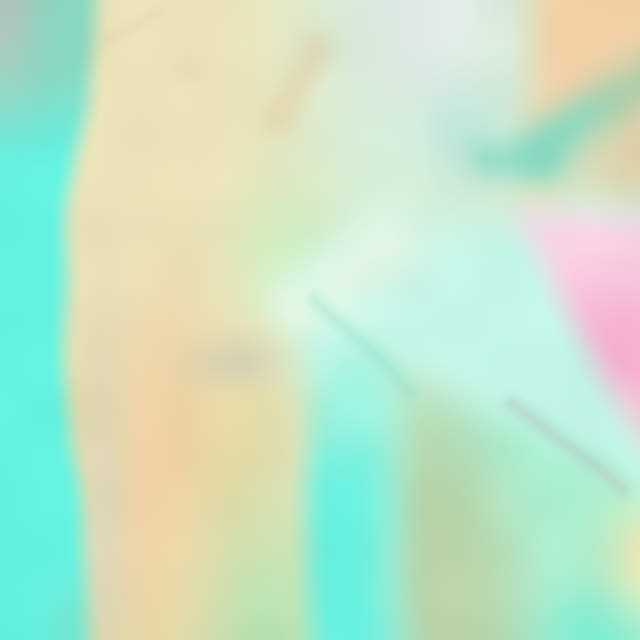
Give the GLSL for this background, as a Shadertoy shader.

```glsl
// Soft pastel abstract: aqua columns, cream and peach haze, a pale wing and a pink glow.
#define WARP 0.012
#define WARP_SCALE 9.0
#define MOTTLE 0.025
#define MOTTLE_SCALE 14.0
#define CREASE_WIDTH 0.013

const vec3 CREAM = vec3(0.92, 0.89, 0.72);
const vec3 PALE_MINT = vec3(0.82, 0.93, 0.83);
const vec3 MIST = vec3(0.88, 0.92, 0.90);
const vec3 PEACH = vec3(0.96, 0.82, 0.65);
const vec3 TAN = vec3(0.88, 0.81, 0.65);
const vec3 KHAKI = vec3(0.90, 0.86, 0.65);
const vec3 OLIVE = vec3(0.73, 0.83, 0.66);
const vec3 LEAF = vec3(0.70, 0.89, 0.70);
const vec3 MINT = vec3(0.67, 0.94, 0.82);
const vec3 AQUA = vec3(0.39, 0.95, 0.88);
const vec3 ICE = vec3(0.76, 0.96, 0.91);
const vec3 WHITE_GREEN = vec3(0.90, 0.97, 0.90);
const vec3 TEAL = vec3(0.53, 0.85, 0.76);
const vec3 GREY = vec3(0.69, 0.77, 0.73);
const vec3 PINK = vec3(0.97, 0.83, 0.90);
const vec3 ROSE = vec3(0.97, 0.69, 0.82);

float hash(vec2 p) {
    return fract(sin(dot(p, vec2(127.1, 311.7))) * 43758.5453);
}

float noise(vec2 p) {
    vec2 i = floor(p), f = fract(p);
    f = f * f * (3.0 - 2.0 * f);
    vec2 e = vec2(0.0, 1.0);
    return mix(mix(hash(i), hash(i + e.yx), f.x),
               mix(hash(i + e.xy), hash(i + e.yy), f.x), f.y);
}

float blob(vec2 p, vec2 centre, vec2 radius) {
    vec2 d = (p - centre) / radius;
    return exp(-dot(d, d));
}

float stroke(vec2 p, vec2 a, vec2 b, float width) {
    vec2 ab = b - a, ap = p - a;
    float d = length(ap - ab * clamp(dot(ap, ab) / dot(ab, ab), 0.0, 1.0)) / width;
    return exp(-d * d);
}

// Soft step: 0 below the edge, 1 above it
float rise(float x, float edge, float softness) {
    return smoothstep(edge - softness, edge + softness, x);
}

void paint(inout vec3 col, vec3 colour, float mask) {
    col = mix(col, colour, mask);
}

void mainImage(out vec4 fragColor, in vec2 fragCoord) {
    vec2 uv = fragCoord / iResolution.xy;
    vec2 q = uv * WARP_SCALE;
    vec2 p = uv + WARP * (vec2(noise(q), noise(q + 37.0)) - 0.5);

    // Cream to mint haze
    vec3 col = mix(CREAM, PALE_MINT, rise(p.x, 0.47, 0.14));
    paint(col, MIST, blob(p, vec2(0.67, 1.0), vec2(0.14, 0.22)));
    paint(col, vec3(0.74, 0.91, 0.87), 0.8 * blob(p, vec2(0.73, 0.79), vec2(0.07)));
    paint(col, vec3(0.79, 0.94, 0.75), 0.8 * blob(p, vec2(0.45, 0.60), vec2(0.09, 0.10)));

    // Warm smudges
    paint(col, TAN, 0.55 * stroke(p, vec2(0.43, 0.82), vec2(0.49, 0.92), 0.03));
    paint(col, TAN, 0.35 * blob(p, vec2(0.30, 0.89), vec2(0.04, 0.03)));
    paint(col, TAN, 0.35 * stroke(p, vec2(0.17, 0.94), vec2(0.24, 0.98), 0.012));

    // Peach corner crossed by a teal branch
    paint(col, PEACH, rise(p.x, 0.83, 0.05) * rise(p.y, 0.79, 0.06));
    paint(col, TAN, 0.9 * blob(p, vec2(1.0, 0.76), vec2(0.13, 0.08)));
    paint(col, CREAM, 0.6 * blob(p, vec2(0.84, 0.68), vec2(0.04)));
    vec3 branch = mix(TEAL, vec3(0.68, 0.80, 0.66), rise(p.x, 0.94, 0.07));
    paint(col, branch, 0.9 * stroke(p, vec2(0.85, 0.76), vec2(1.02, 0.89), 0.045));
    paint(col, TEAL, 0.7 * stroke(p, vec2(0.77, 0.755), vec2(0.85, 0.755), 0.035));

    // Lower left columns
    float low = 1.0 - rise(p.y, 0.43, 0.10);
    paint(col, KHAKI, low * (1.0 - rise(p.x, 0.45, 0.08)));
    paint(col, PEACH, 0.85 * blob(p, vec2(0.25, 0.26), vec2(0.09, 0.28)));
    paint(col, LEAF, 0.9 * blob(p, vec2(0.42, 0.0), vec2(0.11, 0.20)));
    paint(col, vec3(0.81, 0.80, 0.69), 0.75 * blob(p, vec2(0.37, 0.435), vec2(0.07, 0.04)));

    // Lower right slope
    vec3 slope = mix(OLIVE, MINT, rise(p.x + 0.3 * p.y, 0.84, 0.10));
    paint(slope, MINT, 0.35 * rise(p.y, 0.3, 0.15));
    paint(col, slope, low * rise(p.x, 0.62, 0.06));
    paint(col, vec3(0.47, 0.93, 0.83), 0.9 * blob(p, vec2(0.93, 0.0), vec2(0.09, 0.08)));
    paint(col, vec3(0.97, 0.91, 0.69), blob(p, vec2(1.03, 0.13), vec2(0.08, 0.09)));

    // Pale wing
    float ridge = 0.50 - 0.5 * (p.x - 0.5);
    float wing = rise(dot(p - vec2(0.46, 0.56), vec2(0.655, -0.756)), 0.0, 0.06)
               * (1.0 - rise(p.y, 0.65, 0.07)) * rise(p.y, ridge, 0.06);
    paint(col, ICE, wing);

    // Central aqua column
    float column = rise(p.x, 0.485, 0.035) * (1.0 - rise(p.x, 0.615, 0.065));
    paint(col, AQUA, 0.95 * column * (1.0 - rise(p.y, 0.36, 0.16)));
    paint(col, ICE, 0.85 * blob(p, vec2(0.51, 0.46), vec2(0.06, 0.07)));
    paint(col, vec3(0.58, 0.97, 0.91), 0.6 * blob(p, vec2(0.55, 0.39), vec2(0.06, 0.07)));

    // Highlights and creases
    paint(col, WHITE_GREEN, 0.9 * stroke(p, vec2(0.53, 0.56), vec2(0.61, 0.62), 0.065));
    paint(col, WHITE_GREEN, 0.75 * blob(p, vec2(0.455, 0.52), vec2(0.045, 0.045)));
    paint(col, TEAL, 0.3 * stroke(p, vec2(0.49, 0.53), vec2(0.64, 0.39), CREASE_WIDTH));
    paint(col, GREY, 0.45 * stroke(p, vec2(0.80, 0.375), vec2(0.97, 0.24), CREASE_WIDTH));

    // Pink glow on the right
    float pink = rise(dot(p - vec2(0.895, 0.5), vec2(0.885, 0.468)), 0.0, 0.04);
    vec3 blush = mix(PINK, ROSE, blob(p, vec2(0.97, 0.45), vec2(0.13, 0.12)));
    paint(blush, vec3(0.95, 0.77, 0.78), 1.0 - rise(p.y, 0.35, 0.06));
    paint(col, blush, pink * (1.0 - rise(p.y, 0.665, 0.045)) * rise(p.y, 0.29, 0.05));

    // Left aqua band, greyer toward the top
    float edge = 0.118 + 0.018 * cos(6.3 * (p.y - 0.02)) + 0.012 * rise(p.y, 0.8, 0.05);
    vec3 band = mix(AQUA, TEAL, rise(p.y, 0.82, 0.09));
    paint(band, GREY, blob(p, vec2(0.0, 1.0), vec2(0.06, 0.14)));
    paint(band, TEAL, 0.5 * blob(p, vec2(0.12, 0.02), vec2(0.05, 0.06)));
    paint(col, vec3(0.84, 0.83, 0.74), 0.7 * blob(p, vec2(0.16, 0.18), vec2(0.04, 0.35)));
    paint(col, band, 1.0 - rise(p.x, edge, 0.026));

    col += MOTTLE * (noise(uv * MOTTLE_SCALE) - 0.5);
    fragColor = vec4(clamp(col, 0.0, 1.0), 1.0);
}
```
